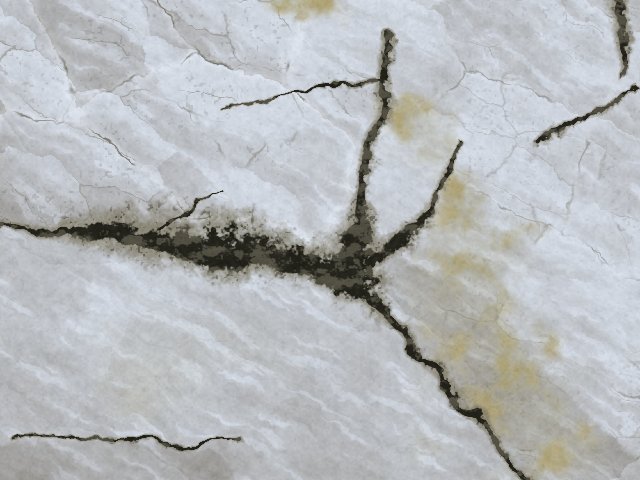
Give the GLSL for this texture, as a Shadertoy shader.

```glsl
// Weathered white quartz: pale fractured slabs split by dark, soil-filled gaps.
// Warped Voronoi cells give lit facets, tapered strokes give the cracks,
// and layered noise adds streaks, stains, dirt and grain.

const vec3 WHITE = vec3(0.78, 0.80, 0.83);
const vec3 GREY = vec3(0.66, 0.66, 0.66);
const vec3 SHADE = vec3(0.53, 0.52, 0.48);
const vec3 STAIN = vec3(0.69, 0.67, 0.56);
const vec3 OCHRE = vec3(0.68, 0.61, 0.38);
const vec3 SOIL = vec3(0.32, 0.31, 0.26);
const vec3 BLACK = vec3(0.11, 0.11, 0.085);
const float BLOCK_SCALE = 3.3;
const float CHIP_SCALE = 9.0;
const float WARP = 0.05;
const float GRAIN = 0.07;

float hash(vec2 p) {
    return fract(sin(dot(p, vec2(127.1, 311.7))) * 43758.5453);
}

vec2 hash2(vec2 p) { return vec2(hash(p), hash(p + 37.3)); }

mat2 rot(float a) { return mat2(cos(a), sin(a), -sin(a), cos(a)); }

float noise(vec2 p) {
    vec2 i = floor(p), f = fract(p);
    f = f * f * (3.0 - 2.0 * f);
    return mix(mix(hash(i), hash(i + vec2(1, 0)), f.x),
               mix(hash(i + vec2(0, 1)), hash(i + 1.0), f.x), f.y);
}

float fbm(vec2 p) {
    float sum = 0.0, amp = 0.5;
    for (int i = 0; i < 5; i++) {
        sum += amp * noise(p);
        p = rot(0.6) * p * 2.03 + 7.1;
        amp *= 0.5;
    }
    return sum / 0.97;
}

// 1 below the edge, 0 above it
float under(float edge, float soft, float v) {
    return 1.0 - smoothstep(edge - soft, edge + soft, v);
}

// Brightness of a facet lit from above, and distance to its border
vec2 facets(vec2 p) {
    vec2 cell = floor(p), nearest = vec2(0), id = cell;
    float d1 = 9.0, d2 = 9.0;
    for (int k = 0; k < 9; k++) {
        vec2 c = cell + vec2(k % 3 - 1, k / 3 - 1);
        vec2 r = c + 0.1 + 0.8 * hash2(c) - p;
        float d = length(r);
        if (d < d1) { d2 = d1; d1 = d; nearest = r; id = c; }
        else d2 = min(d2, d);
    }
    vec2 tilt = hash2(id + 11.0) - vec2(0.5, 1.0);
    return vec2(hash(id + 5.0) - 0.5 + dot(nearest, tilt), d2 - d1);
}

// Distance to a tapered stroke, in half widths; ends are a.xy and a.zw
float stroke(vec2 p, vec4 a, float w0, float w1) {
    vec2 ab = a.zw - a.xy;
    float h = clamp(dot(p - a.xy, ab) / dot(ab, ab), 0.0, 1.0);
    return length(p - a.xy - ab * h) / mix(w0, w1, h);
}

// Main gap: nearly level, then falling steeply
float gapHeight(float x) {
    return 0.535 - 0.14 * x - 1.05 * max(x - 0.72, 0.0);
}

float cracks(vec2 p) {
    float belly = smoothstep(0.02, 0.4, p.x) * under(0.76, 0.06, p.x);
    float h = (p.y - gapHeight(p.x)) / mix(1.0, 1.55, smoothstep(0.70, 0.76, p.x));
    float d = abs(h) / (0.007 + 0.031 * belly) * (h < 0.0 ? 1.5 : 1.0);
    // Upright cleft
    d = min(d, stroke(p, vec4(0.74, 0.42, 0.755, 0.58), 0.034, 0.012));
    d = min(d, stroke(p, vec4(0.755, 0.58, 0.80, 0.80), 0.010, 0.008));
    d = min(d, stroke(p, vec4(0.80, 0.80, 0.80, 0.92), 0.013, 0.004));
    // Slanted branch
    d = min(d, stroke(p, vec4(0.78, 0.46, 0.90, 0.55), 0.010, 0.013));
    d = min(d, stroke(p, vec4(0.90, 0.55, 0.965, 0.72), 0.006, 0.003));
    // Upper blocks
    d = min(d, stroke(p, vec4(0.46, 0.77, 0.79, 0.835), 0.0015, 0.004));
    d = min(d, stroke(p, vec4(0.33, 0.535, 0.47, 0.61), 0.004, 0.0015));
    d = min(d, stroke(p, vec4(1.12, 0.70, 1.33, 0.81), 0.005, 0.003));
    d = min(d, stroke(p, vec4(1.29, 1.02, 1.30, 0.84), 0.010, 0.004));
    // Bottom ledge
    return min(d, stroke(p, vec4(0.02, 0.09, 0.50, 0.07), 0.002, 0.004));
}

void mainImage(out vec4 fragColor, in vec2 fragCoord) {
    vec2 p = fragCoord / iResolution.y;
    float blur = 1.5 / iResolution.y;
    float broad = fbm(p * 3.0 + 4.0), mid = fbm(p * 13.0), fine = fbm(p * 70.0);
    float grit = noise(p * 210.0) - 0.5;
    vec2 q = p + WARP * (vec2(mid, fbm(p * 13.0 + 31.0)) - 0.5);
    q += 0.012 * (vec2(fine, fbm(p * 50.0 + 31.0)) - 0.5);

    // Regions: lower slab, right face with its grey side, broken rest
    float above = q.y - gapHeight(q.x);
    float slab = under(0.0, 0.01, above);
    float right = smoothstep(0.70, 0.85, q.x) * (1.0 - slab);
    float broken = (1.0 - slab) * (1.0 - 0.55 * right);
    float side = right * under(0.0, 0.008, q.y - 0.42 + 0.87 * (q.x - 0.9));
    float ledge = under(0.078, 0.008, q.y) * under(0.48, 0.02, q.x);

    // Facets and streaks follow the falling grain
    vec2 g = rot(0.5) * q;
    vec2 block = facets(g * vec2(0.75, 1.25) * BLOCK_SCALE + 2.0);
    vec2 chip = facets(g * vec2(0.6, 1.4) * CHIP_SCALE + 9.0);
    float streak = fbm(g * vec2(9.0, 50.0)) - 0.5;
    float light = 0.8 + (broad - 0.5) * 1.3 + streak + (mid - 0.5) * 0.5;
    light += block.x * mix(0.3, 0.95, broken) + chip.x * mix(0.15, 0.6, broken);
    light += 0.3 * smoothstep(0.1, 0.18, streak) - 0.55 * side - 0.5 * ledge;
    light -= 0.5 * broken * (1.0 - right) * exp(-max(above, 0.0) / 0.09);
    vec3 col = mix(GREY, WHITE, clamp(light, -0.7, 1.3));

    // Broken hairlines with pale rims
    float gate = smoothstep(0.46, 0.60, fbm(p * 9.0 + 17.0));
    float seam = 1.0 - smoothstep(0.0, 0.012 + blur * BLOCK_SCALE, block.y);
    float nick = 1.0 - smoothstep(0.0, 0.015 + blur * CHIP_SCALE, chip.y);
    col += 0.04 * broken * under(0.06, 0.04, block.y);
    col = mix(col, mix(SHADE, SOIL, 0.5), seam * gate * mix(0.08, 0.85, broken));
    col = mix(col, SHADE, nick * gate * mix(0.1, 0.55, broken));

    // Ragged warm stains
    float vein = min(stroke(q, vec4(0.95, 0.62, 0.96, 0.42), 0.05, 0.08),
                     stroke(q, vec4(0.96, 0.42, 1.15, 0.08), 0.11, 0.09));
    vein = min(vein, stroke(q, vec4(0.84, 0.76, 0.92, 0.70), 0.05, 0.05));
    vein = min(vein, stroke(q, vec4(0.56, 1.0, 0.70, 1.01), 0.02, 0.04));
    float stain = under(0.85, 0.65, vein + (mid - 0.5) * 2.0) * (1.0 - slab);
    float patches = fbm(p * 18.0 + 50.0);
    col = mix(col, STAIN * (0.9 + 0.2 * broad), stain * (0.3 + 0.55 * smoothstep(0.38, 0.58, patches)));
    col = mix(col, OCHRE, stain * smoothstep(0.54, 0.70, patches) * 0.6);
    col = mix(col, STAIN, 0.5 * slab * under(0.2, 0.2, p.y) * smoothstep(0.4, 0.6, broad));

    // Dirt halo, crumbly soil and dark hollows
    float width = 0.55 + 1.1 * fbm(p * 11.0 + 23.0);
    float gap = cracks(q) / width + (fine - 0.5) * 1.3 + grit * 0.35;
    float halo = under(1.75, 0.85, gap + (mid - 0.5) * 1.5);
    float core = under(0.92, 0.18, gap);
    col = mix(col, SHADE * vec3(0.98, 0.96, 0.88), halo * 0.8);
    float hollow = fbm(p * vec2(18.0, 44.0) + 5.0) + (fine - 0.5) * 0.6 + grit * 0.2;
    col = mix(col, mix(SOIL, BLACK, smoothstep(0.36, 0.56, hollow)), core * 0.95);

    // Specks near the gaps, grain everywhere
    float specks = smoothstep(0.66, 0.78, 0.6 * noise(p * 190.0 + 13.0) + 0.4 * noise(p * 90.0));
    col = mix(col, SOIL, specks * (0.05 + 0.75 * halo + 0.12 * gate * broken) * (1.0 - core));
    col += GRAIN * (fine - 0.5 + 0.5 * grit);
    fragColor = vec4(clamp(col, 0.0, 1.0), 1.0);
}
```
